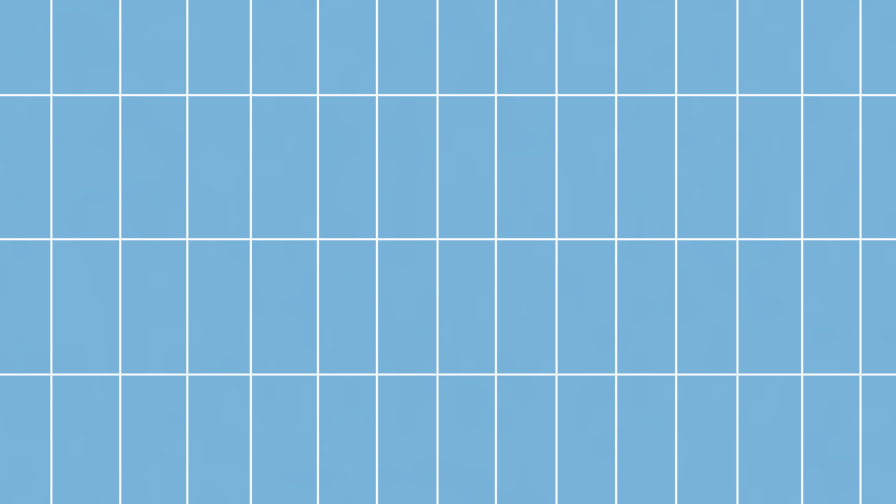
Reproduce this pattern procedurally as a Shadertoy shader.

```glsl
// Tall sky-blue tiles divided by thin white joints, 14 upright and 3 level.
// Each joint sits on an even pitch plus a small drift; loops sum the joint coverage
// and count the tile index. Faint noise mottles the glaze.

// Lengths are fractions of the canvas height.
const int COLUMNS = 14;
const int ROWS = 3;
const vec2 FIRST_JOINT = vec2(0.1019, 0.2569);
const vec2 PITCH = vec2(0.1235, 0.2772);
const float JOINT_WIDTH = 0.0042;
const float EDGE_SOFTNESS = 1.2;      // in output pixels
const float MIDDLE_ROW_DRIFT = -0.0087;
const float DRIFT_UNIT = 0.001;
const float COLUMN_DRIFT[COLUMNS] = float[COLUMNS](
    0.0, 13.1, 22.7, 25.4, 35.0, 28.5, 25.2,
    17.6, 14.4, 9.0, 4.6, 2.8, 7.6, 0.0);

const vec3 TILE_COLOR = vec3(0.471, 0.698, 0.851);
const vec3 JOINT_COLOR = vec3(0.975, 0.985, 0.99);
const float TILE_VARIATION = 0.006;
const float MOTTLE_STRENGTH = 0.010;
const vec2 MOTTLE_SCALE = vec2(26.0, 18.0);

float hash(vec2 p) {
    vec3 q = fract(p.xyx * 0.1031);
    q += dot(q, q.yzx + 33.33);
    return fract((q.x + q.y) * q.z);
}

float valueNoise(vec2 p) {
    vec2 cell = floor(p);
    vec2 f = fract(p);
    f = f * f * (3.0 - 2.0 * f);
    float low = mix(hash(cell), hash(cell + vec2(1.0, 0.0)), f.x);
    float high = mix(hash(cell + vec2(0.0, 1.0)), hash(cell + 1.0), f.x);
    return mix(low, high, f.y);
}

// Box-filtered coverage of a joint at a signed distance from its centre.
float jointCoverage(float d, float blur) {
    float halfWidth = 0.5 * JOINT_WIDTH;
    return clamp((d + halfWidth) / blur + 0.5, 0.0, 1.0)
         - clamp((d - halfWidth) / blur + 0.5, 0.0, 1.0);
}

void mainImage(out vec4 fragColor, in vec2 fragCoord) {
    vec2 p = fragCoord / iResolution.y;
    // Keep the columns spread across the full width at any aspect ratio.
    p.x *= (16.0 / 9.0) * iResolution.y / iResolution.x;
    float blur = EDGE_SOFTNESS / iResolution.y;

    float joint = 0.0;
    vec2 tile = vec2(0.0);

    // Upright joints
    for (int i = 0; i < COLUMNS; i++) {
        float x = FIRST_JOINT.x + PITCH.x * float(i) + DRIFT_UNIT * COLUMN_DRIFT[i];
        joint = max(joint, jointCoverage(p.x - x, blur));
        tile.x += step(x, p.x);
    }

    // Level joints
    for (int j = 0; j < ROWS; j++) {
        float y = FIRST_JOINT.y + PITCH.y * float(j);
        if (j == 1) y += MIDDLE_ROW_DRIFT;
        joint = max(joint, jointCoverage(p.y - y, blur));
        tile.y += step(y, p.y);
    }

    // Glaze: a slight shift per tile and soft mottling
    float shade = TILE_VARIATION * (hash(tile + 7.0) - 0.5);
    shade += MOTTLE_STRENGTH * (valueNoise(p * MOTTLE_SCALE) - 0.5);
    vec3 glaze = TILE_COLOR + shade * vec3(1.0, 0.6, 0.5);

    fragColor = vec4(mix(glaze, JOINT_COLOR, joint), 1.0);
}
```
